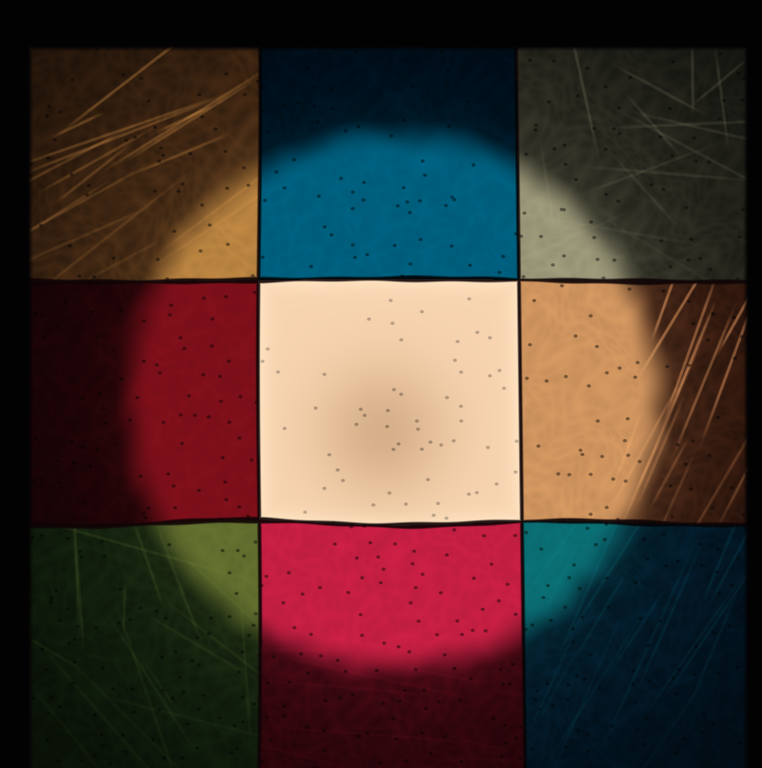
A WebGL 1 fragment shader for this texture:

```glsl
precision highp float;
// Nine panes of coloured glass, backlit by one round lamp in a dark frame.
// Each pane blends a shadowed and a lit tint by distance from the lamp;
// cellular bumps, specks and hashed scratches give the glass its surface.
uniform vec2 u_resolution;

const vec2 LAMP = vec2(0.516, 0.479);
const float LAMP_RADIUS = 0.350;
const float LAMP_SOFT = 0.032;
const vec2 FRAME_MIN = vec2(0.039, -0.05);
const vec2 FRAME_MAX = vec2(0.980, 0.938);
const float SEAM_WIDTH = 0.0030;
const float BUMP_SCALE = 65.0;
const float SPECK_SCALE = 42.0;
const vec3 FRAME_COLOR = vec3(0.010, 0.006, 0.012);
const vec3 SEAM_COLOR = vec3(0.055, 0.015, 0.020);

vec2 hash2(vec2 p) {
  return fract(sin(vec2(dot(p, vec2(127.1, 311.7)), dot(p, vec2(269.5, 183.3)))) * 43758.5);
}

// Distance to the nearest jittered point, and a random id for that point
vec2 cellular(vec2 p) {
  vec2 cell = floor(p), f = fract(p);
  vec2 best = vec2(2.0, 0.0);
  for (int j = -1; j <= 1; j++) {
    for (int i = -1; i <= 1; i++) {
      vec2 o = vec2(float(i), float(j));
      vec2 h = hash2(cell + o);
      float d = length(o + h - f);
      if (d < best.x) best = vec2(d, fract(h.x * 17.3 + h.y * 41.7));
    }
  }
  return best;
}

// Slow mottling from layered sines, about -1 to 1
float mottle(vec2 p) {
  return 0.5 * sin(p.x * 31.0 + 2.0 * sin(p.y * 23.0))
       + 0.5 * sin(p.y * 47.0 + 2.0 * sin(p.x * 37.0 + 1.0));
}

// Fine strokes scattered round a centre, near one angle
float scratches(vec2 p, vec2 center, float angle, float spread, float seed) {
  float sum = 0.0;
  for (int i = 0; i < 18; i++) {
    vec2 h = hash2(vec2(float(i), seed));
    vec2 k = hash2(vec2(seed + 7.0, float(i) + 3.0));
    float a = angle + (h.x - 0.5) * spread;
    vec2 dir = vec2(cos(a), sin(a));
    vec2 q = p - center - (k - 0.5) * 0.27;
    float len = mix(0.04, 0.17, h.y);
    float along = 1.0 - smoothstep(0.4 * len, len, abs(dot(q, dir)));
    float across = 1.0 - smoothstep(0.0005, 0.0032, abs(dot(q, vec2(-dir.y, dir.x))));
    sum += along * across * mix(0.25, 1.0, k.y);
  }
  return min(sum, 1.5);
}

void main() {
  vec2 p = gl_FragCoord.xy / u_resolution;

  // Slightly crooked seams
  float left = 0.340 + 0.0015 * sin(p.y * 9.0);
  float right = 0.689 - 0.0125 * p.y;
  float upper = 0.635 + 0.002 * sin(p.x * 8.0 - 2.6);
  float lower = 0.319 + 0.0045 * cos((p.x - 0.32) * 15.0) * (1.0 - 0.5 * p.x);
  float col = step(left, p.x) + step(right, p.x);
  float row = step(lower, p.y) + step(upper, p.y);

  // Tints of each pane, with its scratches: angle, spread, strength
  vec3 lit, dim, mark;
  vec2 markAt = vec2(0.19 + 0.322 * col, 0.16 + 0.315 * row);
  if (row > 1.5) {
    if (col < 0.5)      { lit = vec3(0.72, 0.51, 0.25); dim = vec3(0.21, 0.125, 0.06); mark = vec3(0.50, 0.35, 0.34); }
    else if (col < 1.5) { lit = vec3(0.00, 0.37, 0.49); dim = vec3(0.00, 0.045, 0.085); mark = vec3(0.0); }
    else                { lit = vec3(0.60, 0.59, 0.47); dim = vec3(0.135, 0.135, 0.105); mark = vec3(-0.5, 2.4, 0.15); }
  } else if (row > 0.5) {
    if (col < 0.5)      { lit = vec3(0.49, 0.06, 0.10); dim = vec3(0.09, 0.012, 0.02); mark = vec3(0.0); }
    else if (col < 1.5) { lit = vec3(0.97, 0.83, 0.69); dim = lit; mark = vec3(0.0); }
    else                { lit = vec3(0.81, 0.58, 0.37); dim = vec3(0.17, 0.08, 0.045); mark = vec3(1.12, 0.22, 0.48); markAt.x = 0.93; }
  } else {
    if (col < 0.5)      { lit = vec3(0.38, 0.43, 0.18); dim = vec3(0.06, 0.105, 0.045); mark = vec3(-0.7, 1.8, 0.16); }
    else if (col < 1.5) { lit = vec3(0.77, 0.12, 0.26); dim = vec3(0.16, 0.018, 0.04); mark = vec3(-0.12, 0.3, 0.06); markAt.y = 0.04; }
    else                { lit = vec3(0.04, 0.43, 0.45); dim = vec3(0.01, 0.08, 0.13); mark = vec3(1.05, 0.25, 0.14); }
  }
  float center = (1.0 - step(0.5, abs(col - 1.0))) * (1.0 - step(0.5, abs(row - 1.0)));

  // Lamp disc with a soft rim and a faint halo
  vec2 bump = cellular(p * BUMP_SCALE + mottle(p));
  float radius = length(p - LAMP) + 0.004 * mottle(p * 1.3) + 0.006 * (bump.x - 0.4);
  float light = 1.0 - smoothstep(LAMP_RADIUS - LAMP_SOFT, LAMP_RADIUS + LAMP_SOFT, radius);
  float beyond = max(radius - LAMP_RADIUS, 0.0);
  light = max(light, 0.20 * exp(-beyond * 22.0));
  vec3 color = mix(dim * mix(1.1, 0.65, smoothstep(0.05, 0.32, beyond)), lit, light);

  // Surface relief, scratches and specks
  float relief = (bump.x - 0.42) * 0.35 + 0.07 * mottle(p * 2.3);
  color *= 1.0 + relief * mix(1.0, 0.22, light) * (1.0 - center);
  color += lit * mark.z * scratches(p, markAt, mark.x, mark.y, col + 3.0 * row) * mix(1.0, 0.25, light);
  vec2 speck = cellular(p * SPECK_SCALE * vec2(1.0, 1.2));
  float dots = (1.0 - smoothstep(0.05, 0.16, speck.x)) * step(mix(0.55, 0.82, p.y), speck.y);
  color *= 1.0 - dots * mix(0.45, 0.25, center);

  // Middle pane: shadowed smudge, warm rim
  float smudge = exp(-dot(p - vec2(0.502, 0.438), p - vec2(0.502, 0.438)) * 130.0);
  float edge = min(min(p.x - left, right - p.x), min(p.y - lower, upper - p.y));
  color += center * (vec3(0.04, 0.08, 0.09) * exp(-abs(edge) * 90.0) - vec3(0.13, 0.14, 0.15) * smudge);

  // Dark seams, thicker in places along the horizontals
  float thick = SEAM_WIDTH * (1.0 + 0.45 * sin(p.x * 19.0 + 1.0) * sin(p.x * 43.0));
  float vertical = min(abs(p.x - left), abs(p.x - right)) + 0.0008;
  float horizontal = min(abs(p.y - upper), abs(p.y - lower)) + SEAM_WIDTH - thick;
  float seam = 1.0 - smoothstep(SEAM_WIDTH * 0.45, SEAM_WIDTH * 1.6, min(vertical, horizontal));
  color = mix(color, min(color, SEAM_COLOR), seam * 0.92);

  // Surrounding frame
  vec2 inside = min(p - FRAME_MIN, FRAME_MAX - p);
  float glass = smoothstep(-0.003, 0.006, min(inside.x, inside.y));
  gl_FragColor = vec4(mix(FRAME_COLOR, clamp(color, 0.0, 1.0), glass), 1.0);
}
```
